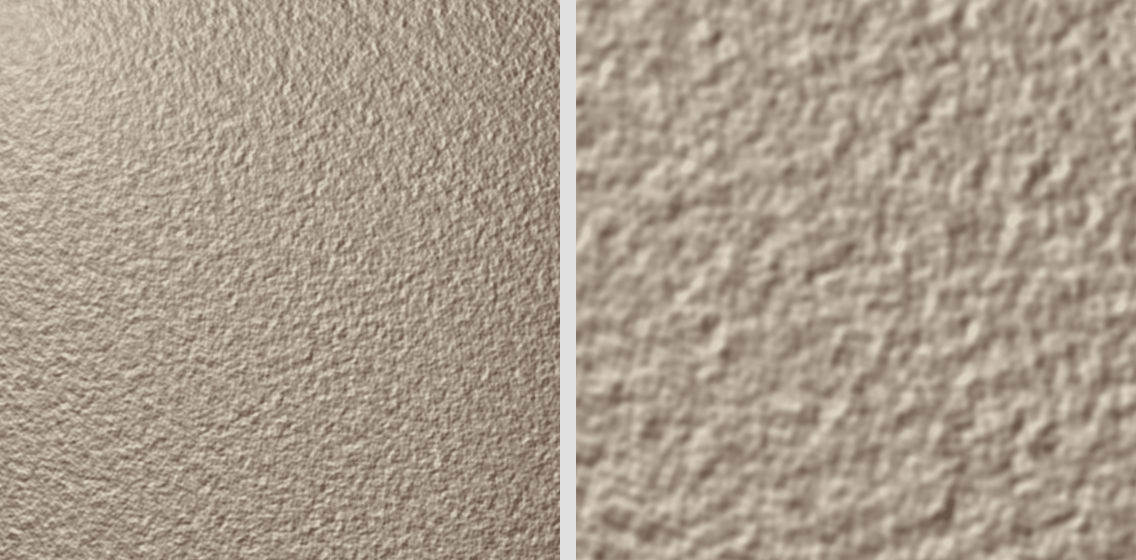
Left, the full canvas; right, a detail of the centre.
Give the GLSL for this texture, as a three.js fragment shader.

```glsl
// Rough beige plaster wall, raked by a warm light near the upper left corner.

#define GRAIN_FREQ 72.0
#define SLOPE_STEP 0.0018
#define RELIEF 0.25
#define PIT_DEPTH 0.25
#define LIGHT_POS vec2(0.02, 0.95)
#define LIGHT_SPREAD 0.15
#define LIGHT_LEVEL 0.70
#define LIGHT_FALLOFF 0.20
#define CORNER_GLOW 0.12
#define EDGE_SHADE 0.07
#define SHADOW_COLOR vec3(0.41, 0.34, 0.29)
#define LIT_COLOR vec3(0.86, 0.82, 0.75)

varying vec2 vUv;

// Random gradient in -1..1 for a lattice point
vec2 hashGradient(vec2 cell) {
  vec2 q = vec2(dot(cell, vec2(127.1, 311.7)), dot(cell, vec2(269.5, 183.3)));
  return 2.0 * fract(sin(q) * 43758.5453) - 1.0;
}

float gradientNoise(vec2 p) {
  vec2 cell = floor(p);
  vec2 f = fract(p);
  vec2 u = f * f * f * (f * (f * 6.0 - 15.0) + 10.0);
  float a = dot(hashGradient(cell), f);
  float b = dot(hashGradient(cell + vec2(1.0, 0.0)), f - vec2(1.0, 0.0));
  float c = dot(hashGradient(cell + vec2(0.0, 1.0)), f - vec2(0.0, 1.0));
  float d = dot(hashGradient(cell + vec2(1.0, 1.0)), f - vec2(1.0, 1.0));
  return mix(mix(a, b, u.x), mix(c, d, u.x), u.y);
}

// Plaster height: broad lumps, grains and fine grit, each layer rotated
float plasterHeight(vec2 uv) {
  mat2 turn = mat2(0.8, 0.6, -0.6, 0.8);
  vec2 p = turn * uv * GRAIN_FREQ * 0.52;
  float height = 0.0;
  float amplitude = 0.8;
  for (int i = 0; i < 3; i++) {
    height += amplitude * gradientNoise(p);
    p = turn * p * 1.9 + 17.3;
    amplitude *= i == 0 ? 1.25 : 0.45;
  }
  return height;
}

void main() {
  vec2 fromLight = vUv - LIGHT_POS;
  float dist = length(fromLight);

  // Slope along the light ray, flattening out close to the light
  vec2 ray = fromLight / sqrt(dist * dist + LIGHT_SPREAD * LIGHT_SPREAD);
  vec2 offset = ray * SLOPE_STEP;
  float rise = plasterHeight(vUv + offset) - plasterHeight(vUv - offset);
  float slope = rise / (2.0 * SLOPE_STEP * GRAIN_FREQ);
  float grazing = mix(0.85, 1.08, smoothstep(0.0, 0.9, dist));

  // Broad falloff, bright corner and darker right edge
  float light = LIGHT_LEVEL - LIGHT_FALLOFF * dist;
  light += CORNER_GLOW * exp(-12.0 * dist * dist);
  light -= EDGE_SHADE * smoothstep(0.75, 1.0, vUv.x);

  // Relief shading with darkened pits
  float tone = light + RELIEF * grazing * slope;
  tone += PIT_DEPTH * plasterHeight(vUv);
  vec3 color = mix(SHADOW_COLOR, LIT_COLOR, clamp(tone, 0.0, 1.0));
  gl_FragColor = vec4(color, 1.0);
}
```
